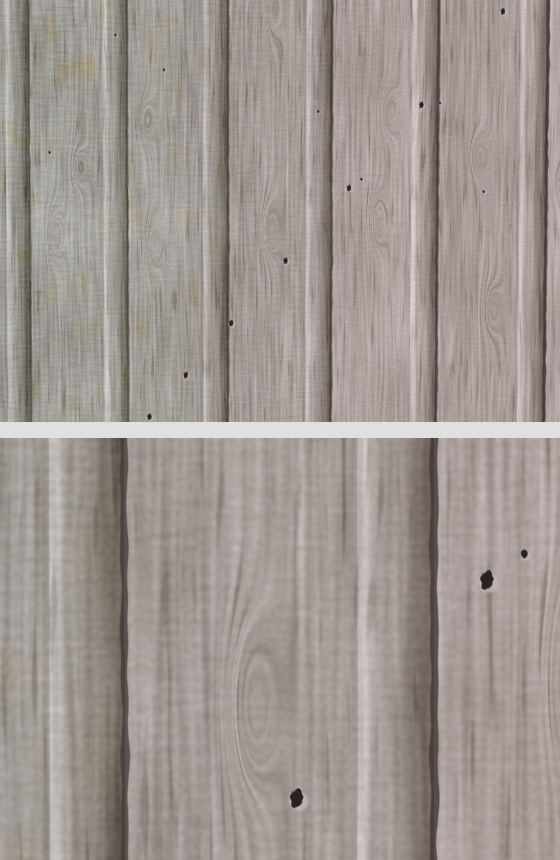
Top, the full canvas; bottom, a detail of the centre.
Write a Shadertoy shader that draws this texture.

```glsl
const vec3 SHADOW_WOOD = vec3(0.38, 0.35, 0.32);
const vec3 PALE_WOOD = vec3(0.79, 0.76, 0.75);
const vec3 HOLE_COLOR = vec3(0.17, 0.13, 0.13);
const float BOARD_WIDTH = 0.185;
const float RIDGE = 0.755;

vec2 hash2(vec2 p) {
    p = vec2(dot(p, vec2(127.1, 311.7)), dot(p, vec2(269.5, 183.3)));
    return fract(sin(p) * 43758.55);
}

float gradientNoise(vec2 p) {
    vec2 i = floor(p), f = fract(p);
    vec2 s = f * f * f * (f * (f * 6.0 - 15.0) + 10.0);
    vec2 e = vec2(0.0, 1.0);
    float a = dot(hash2(i) * 2.0 - 1.0, f);
    float b = dot(hash2(i + e.yx) * 2.0 - 1.0, f - e.yx);
    float c = dot(hash2(i + e.xy) * 2.0 - 1.0, f - e.xy);
    float d = dot(hash2(i + e.yy) * 2.0 - 1.0, f - e.yy);
    return mix(mix(a, b, s.x), mix(c, d, s.x), s.y);
}

// Boards widen steadily to the right and fan out slightly upward
float boardCoord(vec2 p) {
    float x = 0.406 + (p.x - 0.406) / (1.0 + 0.021 * (p.y - 0.376));
    float a = 0.172, b = 0.00247;
    return (sqrt(a * a + 4.0 * b * (x - 0.0534)) - a) / (2.0 * b);
}

// Light and shade across one board: flat face, bright ridge, hollow
float profileShade(float u, float aa) {
    float ridge = smoothstep(RIDGE - aa, RIDGE + aa, u);
    float crest = ridge * (1.0 - smoothstep(RIDGE + 0.02, RIDGE + 0.075, u));
    float hollow = ridge * smoothstep(RIDGE + 0.05, 1.0, u);
    float crease = exp(-pow((u - RIDGE + 0.016) / 0.012, 2.0));
    float lip = smoothstep(0.0, 0.015, u) * (1.0 - smoothstep(0.015, 0.05, u));
    return 0.3 * crest - 0.42 * hollow * hollow - 0.13 * hollow
         - 0.08 * crease + 0.1 * lip;
}

// Sum of soft oval bumps that bend the grain around knots
float knotField(vec2 w, float id) {
    float field = 0.0;
    for (int j = 0; j < 2; j++) {
        vec2 h = hash2(vec2(id + 3.0, float(j) + 7.0));
        vec2 center = vec2(mix(0.03, 0.11, h.x), (float(j) + h.y) * 0.38);
        vec2 d = (w - center) / vec2(0.014, 0.03 + 0.02 * h.y);
        field += exp(-dot(d, d));
    }
    return field;
}

// Long fibres, dark pores and faint cross-cut saw marks
float woodGrain(vec2 w, float id, float knots, float sawMarks) {
    float x = w.x + 0.004 * gradientNoise(vec2(w.x * 18.0, w.y * 4.0 + id * 9.0));
    float offset = id * 37.0;
    float coarse = gradientNoise(vec2(x * 110.0 + knots * 5.0 + offset, w.y * 4.0));
    float fine = gradientNoise(vec2(x * 230.0 + knots * 9.0 + offset, w.y * 10.0));
    float pores = smoothstep(0.12, 0.5,
        gradientNoise(vec2(x * 200.0 + knots * 8.0 - offset, w.y * 16.0)));
    float saw = gradientNoise(vec2(w.x * 30.0 + offset, w.y * 210.0));
    float speckle = gradientNoise(w * 260.0 + offset);
    return 0.2 * coarse + 0.32 * fine - 0.24 * pores
         + sawMarks * saw + 0.12 * speckle;
}

// Ragged dark pit with a chipped pale rim
vec3 addHole(vec3 color, vec2 d, float radius, float px) {
    float ragged = 1.0 + 0.5 * gradientNoise(d * 300.0 + radius * 900.0);
    float r = length(d * vec2(1.15, 0.85)) * ragged;
    float rim = length(d - vec2(0.3, -0.4) * radius);
    color = mix(color, PALE_WOOD, 0.6 * (1.0 - smoothstep(radius, radius * 1.4 + px, rim)));
    return mix(color, HOLE_COLOR, 1.0 - smoothstep(radius - px, radius + px, r));
}

void mainImage(out vec4 fragColor, in vec2 fragCoord) {
    float px = 1.0 / iResolution.x;
    vec2 p = fragCoord * px;
    float aa = px / BOARD_WIDTH;

    float k = boardCoord(p) + 0.008 * gradientNoise(vec2(p.y * 5.0, floor(p.x * 5.0)));
    float id = floor(k), u = k - id;
    vec2 w = vec2(u * BOARD_WIDTH, p.y);

    // Wood tone
    float knots = knotField(w, id) * (1.0 - smoothstep(0.68, RIDGE, u));
    float tone = 0.67 + 0.08 * (hash2(vec2(id, 5.0)).x - 0.5) + 0.06 * (p.x - 0.5);
    tone += 0.2 * gradientNoise(p * vec2(9.0, 4.0)) - 0.05 * knots;
    tone += woodGrain(w, id, knots, mix(0.16, 0.04, p.x)) + profileShade(u, aa);
    vec3 color = mix(SHADOW_WOOD, PALE_WOOD, clamp(tone, -0.2, 1.15));

    // Cool left side, warm right side, yellowish weather stains
    color += mix(vec3(-0.018, 0.006, -0.004), vec3(0.012, -0.004, -0.002), smoothstep(0.1, 0.7, p.x));
    float stain = smoothstep(0.1, 0.5, gradientNoise(p * vec2(24.0, 15.0) + 4.0));
    color -= stain * (1.0 - smoothstep(0.1, 0.6, p.x)) * vec3(0.0, 0.025, 0.09);

    // Dark gap between boards, deeper toward the right
    float gapWidth = 0.009 + 0.006 * p.x + 0.012 * gradientNoise(vec2(p.y * 40.0, id));
    float gap = 1.0 - smoothstep(gapWidth - aa, gapWidth + aa, min(u, 1.0 - u));
    color = mix(color, HOLE_COLOR + 0.08, gap * mix(0.6, 0.9, p.x));

    // Nail holes along a falling diagonal
    for (int i = 0; i < 7; i++) {
        float n = float(i);
        float x = 0.898 - 0.1536 * n + 0.00807 * n * n;
        vec2 center = vec2(x, 0.733 - 1.147 * (0.898 - x));
        color = addHole(color, p - center, 0.0044, px);
    }
    // Scattered small pits
    for (int i = 0; i < 7; i++) {
        vec2 h = hash2(vec2(float(i), 21.0));
        vec2 center = vec2((float(i) + h.x) / 7.0, 0.4 + 0.34 * h.y);
        color = addHole(color, p - center, 0.0022, px);
    }
    fragColor = vec4(clamp(color, 0.0, 1.0), 1.0);
}
```
